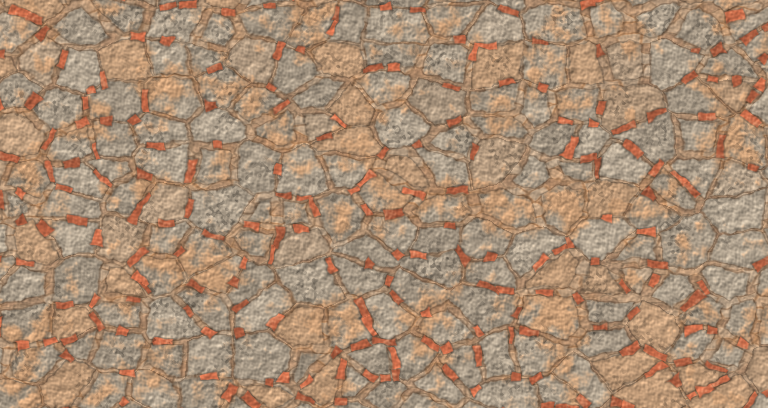
This texture is drawn by a WebGL 2 fragment shader. Its source:

```glsl
#version 300 es
precision highp float;
// Old rubble wall: rough grey stones in sandy mortar, with brick chips along the joints.

#define STONE_GRID vec2(8.6, 11.2)
#define RUBBLE_GRID vec2(21.0, 36.0)
#define BRICK_GRID vec2(14.0, 18.0)
#define BRICK_AMOUNT 0.52
#define RELIEF 0.75
#define STONE_DARK vec3(0.57, 0.52, 0.455)
#define STONE_PALE vec3(0.69, 0.635, 0.56)
#define MORTAR_TAN vec3(0.71, 0.58, 0.46)
#define MORTAR_OCHRE vec3(0.77, 0.575, 0.41)
#define MORTAR_BROWN vec3(0.59, 0.46, 0.36)
#define BRICK_RED vec3(0.72, 0.39, 0.27)

uniform vec2 u_resolution;
out vec4 fragColor;

struct Joint { vec2 id; vec2 normal; float gap; };

vec2 hash2(vec2 p) {
  vec3 h = fract(p.xyx * vec3(0.1031, 0.1030, 0.0973));
  h += dot(h, h.yzx + 33.33);
  return fract((h.xx + h.yz) * h.zy);
}

float cornerSlope(vec2 corner, vec2 offset) {
  return dot(hash2(corner + 71.0) * 2.0 - 1.0, offset);
}

float gradientNoise(vec2 p) {
  vec2 i = floor(p), f = fract(p), e = vec2(0.0, 1.0);
  vec2 s = f * f * f * (f * (f * 6.0 - 15.0) + 10.0);
  return mix(mix(cornerSlope(i, f), cornerSlope(i + e.yx, f - e.yx), s.x),
             mix(cornerSlope(i + e, f - e), cornerSlope(i + 1.0, f - 1.0), s.x), s.y);
}

float roughness(vec2 p) {
  float sum = 0.0, gain = 0.5;
  p *= 30.0;
  for (int i = 0; i < 3; i++) {
    sum += gain * gradientNoise(p);
    p = p * 2.1 + 13.7;
    gain *= 0.72;
  }
  return sum;
}

vec2 cellPoint(vec2 cell) { return cell + 0.1 + 0.8 * hash2(cell); }

// Nearest cell, with the distance and direction to its closest border
Joint findJoint(vec2 q) {
  Joint joint = Joint(vec2(0.0), vec2(0.0, 1.0), 9.0);
  float nearest = 9.0;
  for (int k = 0; k < 9; k++) {
    vec2 cell = floor(q) + vec2(k % 3, k / 3) - 1.0;
    vec2 d = cellPoint(cell) - q;
    if (dot(d, d) < nearest) { nearest = dot(d, d); joint.id = cell; }
  }
  vec2 own = cellPoint(joint.id);
  for (int k = 0; k < 9; k++) {
    if (k == 4) continue;
    vec2 other = cellPoint(joint.id + vec2(k % 3, k / 3) - 1.0);
    vec2 normal = normalize(other - own);
    float gap = dot(0.5 * (own + other) - q, normal);
    if (gap < joint.gap) { joint.gap = gap; joint.normal = normal; }
  }
  return joint;
}

// Signed distance to the brick chips (x) and a random tint (y)
vec2 bricks(vec2 p) {
  vec2 best = vec2(1.0, 0.0);
  for (int k = 0; k < 9; k++) {
    vec2 cell = floor(p * BRICK_GRID) + vec2(k % 3, k / 3) - 1.0;
    vec2 place = hash2(cell + 5.0), size = hash2(cell + 23.0), pick = hash2(cell + 47.0);
    vec2 center = (cell + 0.15 + 0.7 * place) / BRICK_GRID;
    Joint joint = findJoint(center * STONE_GRID);
    vec2 along = normalize(vec2(joint.normal.y, -joint.normal.x) / STONE_GRID);
    float chance = BRICK_AMOUNT * mix(0.5, 1.2, abs(along.x))
                 + 0.6 * gradientNoise(center * vec2(2.0, 5.0));
    if (joint.gap > 0.3 || pick.x > chance) continue;
    center += joint.normal * joint.gap / STONE_GRID;
    along = normalize(along + 0.5 * (place.yx - 0.5));
    vec2 d = p - center;
    vec2 local = vec2(dot(d, along), dot(d, vec2(-along.y, along.x)));
    vec2 extent = mix(vec2(0.011, 0.0055), vec2(0.028, 0.0105), size);
    local.y *= 1.0 + (pick.y - 0.5) * 0.7 * clamp(local.x / extent.x, -1.0, 1.0);
    vec2 box = abs(local) - extent + 0.0015;
    float dist = length(max(box, 0.0)) + min(max(box.x, box.y), 0.0) - 0.0015;
    if (dist < best.x) best = vec2(dist, pick.y);
  }
  return best;
}

void main() {
  vec2 p = gl_FragCoord.xy / u_resolution.y;
  float pixel = 1.0 / u_resolution.y;
  vec2 w = p + 0.014 * vec2(gradientNoise(p * 13.0), gradientNoise(p * 13.0 + 40.0))
             + 0.006 * vec2(gradientNoise(p * 48.0), gradientNoise(p * 48.0 + 90.0));
  float grain = roughness(p);
  float slope = grain - roughness(p + vec2(-0.003, 0.005));
  float patches = gradientNoise(p * 7.0 + 3.0) + 0.6 * gradientNoise(p * 21.0);

  // Mortar filled with small flat rubble
  Joint rubble = findJoint(w * RUBBLE_GRID + 60.0);
  vec2 chip = hash2(rubble.id + 11.0);
  vec3 color = mix(MORTAR_TAN, MORTAR_OCHRE, smoothstep(-0.15, 0.3, patches));
  vec3 chipColor = mix(MORTAR_BROWN, mix(MORTAR_TAN, STONE_PALE, chip.y), smoothstep(0.1, 0.7, chip.x));
  color = mix(color, chipColor, 0.6 * smoothstep(0.02, 0.16, rubble.gap));
  color *= 1.0 - 0.17 * (1.0 - smoothstep(0.0, 0.12, rubble.gap));

  // Large stones with ochre stains and dark mottling
  Joint joint = findJoint(w * STONE_GRID);
  vec2 kind = hash2(joint.id + 31.0), tone = hash2(joint.id + 83.0);
  float edge = joint.gap - mix(0.035, 0.18, kind.x * kind.x) + 0.07 * grain;
  float stoneMask = smoothstep(-1.0, 1.0, edge / (pixel * 11.0));
  vec3 stone = mix(STONE_DARK, STONE_PALE, clamp(0.25 + 0.6 * tone.x + 1.1 * grain, 0.0, 1.0));
  float stain = smoothstep(0.0, 0.4, patches + 0.6 * grain) * 0.75;
  stone = mix(stone, MORTAR_OCHRE, max(stain, 0.6 * smoothstep(0.72, 0.9, kind.y)));
  float mottle = smoothstep(0.02, 0.22, gradientNoise(p * 85.0)) * smoothstep(-0.1, 0.3, gradientNoise(p * 10.0 + 70.0));
  stone *= 1.0 - 0.22 * mottle;
  stone *= 0.92 + 0.1 * smoothstep(0.0, 0.12, edge);
  color *= 1.0 - 0.24 * (1.0 - smoothstep(0.0, 0.05, abs(edge + 0.015)));
  color = mix(color, stone, stoneMask);

  // Brick chips with a thin shadow around them
  vec2 brick = bricks(w);
  color *= 1.0 - 0.26 * (1.0 - smoothstep(0.0, 0.006, brick.x));
  vec3 brickColor = BRICK_RED * (0.86 + 0.26 * brick.y);
  brickColor = mix(brickColor, MORTAR_TAN, 0.35 * smoothstep(0.0, 0.3, grain));
  color = mix(color, brickColor, 1.0 - smoothstep(-pixel, pixel, brick.x));

  // Surface relief lit from the upper left
  color *= 1.03 + RELIEF * slope + 0.12 * grain;
  fragColor = vec4(clamp(color, 0.0, 1.0), 1.0);
}
```
